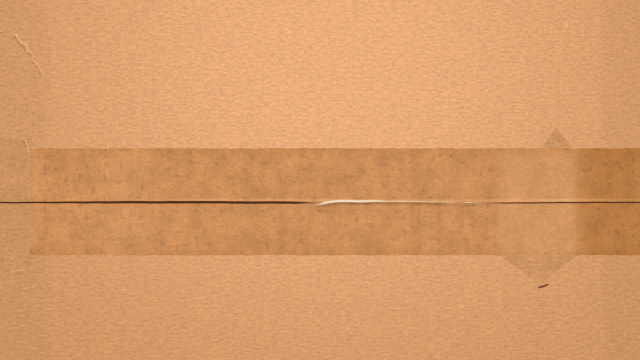
A Shadertoy shader for this texture:

```glsl
// Corrugated cardboard with a band of brown packing tape over a horizontal seam.
// Lighting, fibres and stains come from gradient noise; tape, torn patches, seam
// and creases are distance-function masks layered from back to front.

const vec3 BOARD_LIGHT = vec3(0.925, 0.682, 0.488);
const vec3 BOARD_SHADE = vec3(0.795, 0.572, 0.378);
const vec3 TAPE_COLOR  = vec3(0.800, 0.556, 0.350);
const vec3 TAPE_DARK   = vec3(0.700, 0.465, 0.250);
const vec3 PATCH_COLOR = vec3(0.815, 0.588, 0.390);
const vec3 SEAM_COLOR  = vec3(0.270, 0.140, 0.065);
const vec3 LIP_COLOR   = vec3(0.950, 0.880, 0.780);
const float TAPE_TOP = 0.588, TAPE_BOTTOM = 0.291, TAPE_LEFT = 0.083;
const float SEAM_Y = 0.437;
const float FIBRE_STRENGTH = 0.065, GRAIN_STRENGTH = 0.055, STAIN_STRENGTH = 0.10;

vec2 hashGradient(vec2 cell) {
    vec3 q = fract(cell.xyx * vec3(0.1031, 0.1030, 0.0973));
    q += dot(q, q.yzx + 33.33);
    float angle = 6.2832 * fract((q.x + q.y) * q.z);
    return vec2(cos(angle), sin(angle));
}

float gradientNoise(vec2 p) {
    vec2 i = floor(p), f = fract(p), e = vec2(0.0, 1.0);
    vec2 u = f * f * f * (f * (f * 6.0 - 15.0) + 10.0);
    float low = mix(dot(hashGradient(i), f), dot(hashGradient(i + e.yx), f - e.yx), u.x);
    float high = mix(dot(hashGradient(i + e), f - e), dot(hashGradient(i + e.yy), f - e.yy), u.x);
    return mix(low, high, u.y);
}

float fbm(vec2 p) {
    float sum = 0.0, gain = 0.6;
    for (int i = 0; i < 4; i++) {
        sum += gain * gradientNoise(p);
        p = p * 2.03 + 17.3;
        gain *= 0.66;
    }
    return sum;
}

float segment(vec2 p, vec2 a, vec2 b) {
    vec2 ap = p - a, ab = b - a;
    return length(ap - ab * clamp(dot(ap, ab) / dot(ab, ab), 0.0, 1.0));
}

float box(vec2 p, vec2 low, vec2 high) {
    vec2 d = max(low - p, p - high);
    return max(d.x, d.y);
}

// Triangle on a flat base; a tip below the base points it downward
float flap(vec2 p, float left, float right, float baseY, vec2 tip) {
    float t = (p.y - baseY) / (tip.y - baseY);
    float side = max(mix(left, tip.x, t) - p.x, p.x - mix(right, tip.x, t));
    return max(side * 0.75, -t * abs(tip.y - baseY));
}

float fill(float d, float soft) { return 1.0 - smoothstep(-soft, soft, d); }
float bump(float x, float width) { return exp(-x * x / (width * width)); }

// Broken bright ridge with a dark flank
float crease(vec2 p, vec2 a, vec2 b) {
    float lit = bump(segment(p, a, b), 0.003);
    float flank = bump(segment(p + vec2(0.004, 0.005), a, b), 0.004);
    return (lit - 0.7 * flank) * smoothstep(-0.35, 0.25, gradientNoise(p * 24.0));
}

void mainImage(out vec4 fragColor, in vec2 fragCoord) {
    vec2 p = fragCoord / iResolution.y;
    float aspect = iResolution.x / iResolution.y;
    float soft = max(0.75 / iResolution.y, 0.002);
    float wobble = 0.008 * fbm(p * 28.0);
    float stain = fbm(p * vec2(15.0, 17.0));
    vec2 q = p + wobble;

    // Board lit from the upper middle, with faint fold strips at both sides
    float away = length((p - vec2(0.92, 0.84)) / vec2(1.20, 1.12));
    vec3 color = mix(BOARD_LIGHT, BOARD_SHADE, 0.88 * smoothstep(0.05, 1.08, away));
    color *= 1.0 - 0.025 * smoothstep(aspect - 0.12, aspect - 0.09, p.x);
    color *= 1.0 - 0.025 * smoothstep(0.15, 0.11, q.x);

    // Tape band with blotchy glue, dark and saturated at its right end
    float band = fill(box(p + wobble * 0.3, vec2(TAPE_LEFT, TAPE_BOTTOM), vec2(9.0, TAPE_TOP)), soft);
    float edgeGlue = smoothstep(0.04, 0.0, min(TAPE_TOP - p.y, p.y - TAPE_BOTTOM));
    vec3 tape = mix(TAPE_COLOR, TAPE_DARK, 0.8 * smoothstep(1.56, 1.66, p.x) + 0.2 * edgeGlue);
    tape *= 1.0 + STAIN_STRENGTH * (stain + 0.6 * fbm(p * vec2(34.0, 10.0) + 8.0));
    tape *= 1.0 - 0.07 * smoothstep(0.18, 0.5, gradientNoise(p * 52.0 + 3.0));
    color = mix(color, tape + 0.022 * bump(p.x - 0.34, 0.07), band);

    // Torn patches: old strip at the left, crossing piece at the right
    vec3 patchTint = PATCH_COLOR * (1.0 + 0.07 * stain);
    float strip = fill(box(p + 2.0 * wobble, vec2(-1.0, 0.243), vec2(0.086, 0.615)), soft);
    color = mix(color, patchTint * 0.965, 0.85 * strip);
    float cross = box(q, vec2(1.39, TAPE_BOTTOM), vec2(1.60, 0.575));
    color = mix(color, patchTint * 1.02, 0.65 * fill(cross, 0.022) * band);
    float flaps = min(flap(q, 1.505, 1.592, TAPE_TOP, vec2(1.546, 0.649)),
                      flap(q, 1.385, 1.605, TAPE_BOTTOM, vec2(1.505, 0.212)));
    color = mix(color, patchTint * 0.975, 0.85 * fill(flaps, soft));

    // Horizontal paper fibres and fine grain
    float fibre = gradientNoise(p * vec2(48.0, 142.0)) + 0.7 * gradientNoise(p * vec2(90.0, 170.0) + 9.0);
    float grain = gradientNoise(p * vec2(135.0, 150.0) + 40.0);
    color *= 1.0 + FIBRE_STRENGTH * fibre * (1.0 - 0.5 * band) + GRAIN_STRENGTH * grain + 0.02 * stain;

    // Creases in board and tape
    float folds = crease(q, vec2(-0.01, 0.917), vec2(0.045, 0.90)) + crease(q, vec2(0.045, 0.90), vec2(0.088, 0.85));
    folds += 0.7 * crease(q, vec2(0.088, 0.85), vec2(0.14, 0.755)) + 0.5 * crease(q, vec2(0.365, 0.965), vec2(0.41, 0.995));
    folds += 0.6 * crease(q, vec2(1.56, 0.915), vec2(1.60, 0.945)) + 0.7 * crease(q, vec2(0.30, 0.59), vec2(0.294, 0.44));
    folds += crease(q, vec2(0.07, 0.612), vec2(0.088, 0.56)) + 0.7 * crease(q, vec2(0.03, 0.243), vec2(0.066, 0.25));
    color += 0.09 * folds;

    // Open seam: dark gap, raised edge above it, then a torn pale lip
    float ragged = gradientNoise(vec2(p.x * 26.0, 3.5));
    float seamY = SEAM_Y + 0.0012 * sin(p.x * 4.0) + 0.001 * ragged;
    float gapLeft = smoothstep(0.90, 0.80, p.x), gapRight = smoothstep(1.30, 1.44, p.x);
    float halfGap = 0.0014 + 0.0014 * smoothstep(0.0, 0.4, p.x) * gapLeft;
    float gap = fill(abs(p.y - seamY) - halfGap, soft * 1.3) * (gapLeft + 0.75 * gapRight + 0.15);
    color += (0.06 + 0.05 * ragged) * bump(p.y - seamY - 0.007, 0.004) * smoothstep(0.2, 0.7, p.x);
    color = mix(color, SEAM_COLOR, min(gap, 0.88));
    float t = (p.x - 0.865) / 0.54;
    float lipY = 0.431 + 0.011 * smoothstep(0.0, 0.16, t) - 0.006 * smoothstep(0.3, 1.0, t) + 0.002 * ragged;
    float worn = smoothstep(0.25, 0.5, t);
    float lip = smoothstep(0.0, 0.08, t) * smoothstep(1.0, 0.8, t) * (1.0 - worn * (0.35 - 0.9 * ragged));
    color *= 1.0 - 0.16 * lip * bump(p.y - lipY + 0.007, 0.004);
    color = mix(color, LIP_COLOR, clamp(lip, 0.0, 1.0) * fill(abs(p.y - lipY) - mix(0.003, 0.001, worn), soft * 1.3));

    // Small dark scar and speck
    float marks = min(segment(q, vec2(1.498, 0.203), vec2(1.522, 0.21)), length(p - vec2(0.967, 0.056)) + 0.001);
    color = mix(color, SEAM_COLOR, 0.7 * fill(marks - 0.002, soft));
    fragColor = vec4(clamp(color, 0.0, 1.0), 1.0);
}
```
